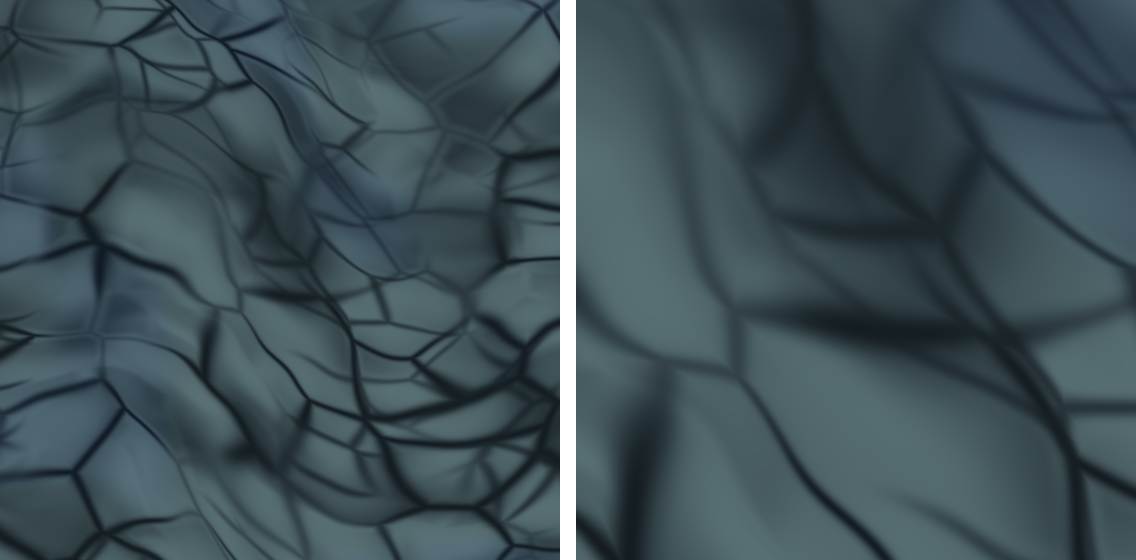
Left, the full canvas; right, a detail of the centre.
Reproduce this texture procedurally as a WebGL 2 fragment shader.

```glsl
#version 300 es
precision highp float;
// Weathered slate-teal rock: soft facets split by dark, tapering cracks.

uniform vec2 u_resolution;
out vec4 fragColor;

const vec3 CRACK_COLOR = vec3(0.065, 0.098, 0.118);
const vec3 STONE_COLOR = vec3(0.345, 0.438, 0.455);
const vec3 BLUE_TINT = vec3(-0.012, -0.006, 0.022);

vec2 hash22(vec2 p) {
    vec3 h = fract(p.xyx * vec3(0.1031, 0.1030, 0.0973));
    h += dot(h, h.yzx + 33.33);
    return fract((h.xx + h.yz) * h.zy);
}

float noise(vec2 p) {
    vec2 cell = floor(p);
    vec2 f = p - cell;
    f = f * f * f * (f * (f * 6.0 - 15.0) + 10.0);
    float bottom = mix(hash22(cell).x, hash22(cell + vec2(1, 0)).x, f.x);
    float top = mix(hash22(cell + vec2(0, 1)).x, hash22(cell + vec2(1, 1)).x, f.x);
    return mix(bottom, top, f.y);
}

vec2 warp(vec2 p, float frequency, float amount) {
    vec2 q = p * frequency;
    return p + amount * (vec2(noise(q + 11.3), noise(q + 47.9)) - 0.5);
}

// Level in the outer parts, sloping down to the right through the middle.
vec2 bedding(vec2 p) {
    return vec2(p.x, p.y + 0.30 * smoothstep(0.15, 0.75, p.x));
}

vec2 seedPoint(vec2 cell, float layer) {
    return 0.04 + 0.92 * hash22(cell + layer);
}

// x: distance to the nearest cell border, yz: offset from the seed, w: cell random
vec4 facets(vec2 p, float layer) {
    vec2 base = floor(p);
    vec2 f = p - base;
    vec2 nearestCell = vec2(0.0);
    vec2 toSeed = vec2(8.0);
    for (int y = -1; y <= 1; y++) {
        for (int x = -1; x <= 1; x++) {
            vec2 cell = vec2(x, y);
            vec2 r = cell + seedPoint(base + cell, layer) - f;
            if (dot(r, r) < dot(toSeed, toSeed)) {
                toSeed = r;
                nearestCell = cell;
            }
        }
    }
    float border = 8.0;
    for (int y = -2; y <= 2; y++) {
        for (int x = -2; x <= 2; x++) {
            vec2 cell = nearestCell + vec2(x, y);
            vec2 r = cell + seedPoint(base + cell, layer) - f;
            vec2 across = r - toSeed;
            if (dot(across, across) > 0.0001) {
                border = min(border, dot(0.5 * (toSeed + r), normalize(across)));
            }
        }
    }
    return vec4(border, -toSeed, hash22(base + nearestCell + layer + 5.0).y);
}

float softLine(float dist, float width) {
    float t = dist / width;
    return exp(-t * t);
}

// Darkening from one randomly chosen side of a facet, fading at its border.
float facetShade(vec4 facet, float dist) {
    float angle = 6.2832 * facet.w;
    float side = dot(facet.yz, vec2(cos(angle), sin(angle)));
    return smoothstep(-0.1, 0.6, side) * smoothstep(0.0, 0.02, dist);
}

void main() {
    vec2 uv = gl_FragCoord.xy / u_resolution.y;
    vec2 p = bedding(warp(warp(uv, 4.0, 0.07), 11.0, 0.025));

    // Large plates and the finer fractures inside them
    vec4 plate = facets(p * vec2(5.2, 7.6), 3.0);
    vec4 chip = facets(warp(p, 6.0, 0.05) * vec2(7.5, 12.0), 61.0);
    float plateDist = plate.x / 6.4;
    float chipDist = chip.x / 9.7;

    // Broad mottling and facet shading
    float light = 1.03;
    light -= 0.34 * smoothstep(0.38, 0.85, noise(p * vec2(6.0, 10.0) + 20.0));
    light -= 0.12 * noise(p * vec2(13.0, 22.0) + 70.0);
    light -= 0.30 * facetShade(plate, plateDist);
    light -= 0.16 * facetShade(chip, chipDist);
    light -= 0.14 * exp(-plateDist / 0.018);

    // Cracks swell, thin out and fade along their length
    float swell = smoothstep(0.25, 0.85, noise(p * 7.0 + 33.0));
    float plateStrength = mix(0.30, 1.0, smoothstep(0.22, 0.62, noise(p * 5.0 + 90.0)));
    float plateCrack = plateStrength * softLine(plateDist, mix(0.0055, 0.0145, swell));
    float chipStrength = 0.75 * smoothstep(0.42, 0.78, noise(p * 6.5 + 130.0));
    float chipCrack = chipStrength * softLine(chipDist, mix(0.005, 0.010, swell));
    light = mix(light, 0.04, plateCrack);
    light = mix(light, 0.08, chipCrack);

    // Shaded stone leans towards blue in patches
    float blue = smoothstep(0.45, 0.8, noise(p * 4.5 + 170.0));
    vec3 color = mix(CRACK_COLOR, STONE_COLOR, clamp(light, 0.0, 1.05));
    color += BLUE_TINT * blue;
    fragColor = vec4(color, 1.0);
}
```
